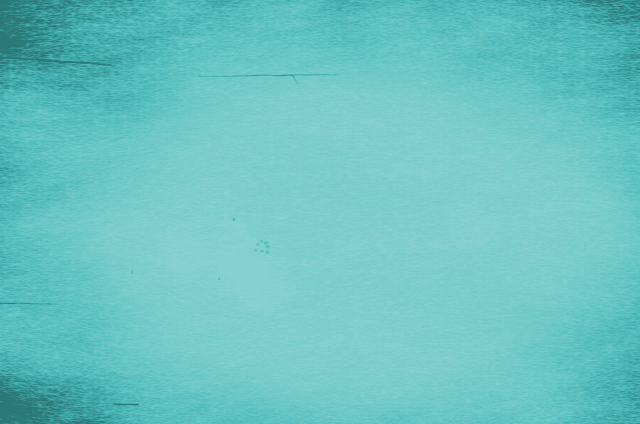
This texture is drawn by a WebGL 1 fragment shader. Its source:

```glsl
precision highp float;
// Weathered turquoise painted wood: fine horizontal grain, dark worn edges, cracks and pits.
uniform vec2 u_resolution;

#define PALE vec3(0.492, 0.805, 0.810)
#define AQUA vec3(0.410, 0.780, 0.770)
#define TEAL vec3(0.320, 0.735, 0.735)
#define DEEP vec3(0.250, 0.660, 0.660)
#define DARK vec3(0.170, 0.480, 0.480)
#define GLOW_CENTER vec2(0.55, 0.44)
#define EDGE_START 0.66
#define EDGE_SLOPE 1.38
#define GRAIN_DEPTH 0.25
#define STAIN_DEPTH 0.27
#define CRACK_DEPTH 0.75
#define SPECK_SHARE 0.13

vec2 hash2(vec2 p) {
  vec2 k = vec2(dot(p, vec2(127.1, 311.7)), dot(p, vec2(269.5, 183.3)));
  return fract(sin(k) * 43758.55);
}

// Distance to the nearest scattered point, one point per cell
float cellular(vec2 p) {
  vec2 cell = floor(p), local = fract(p);
  float nearest = 4.0;
  for (int j = -1; j <= 1; j++)
    for (int i = -1; i <= 1; i++) {
      vec2 offset = vec2(float(i), float(j));
      vec2 toPoint = offset + hash2(cell + offset) - local;
      nearest = min(nearest, dot(toPoint, toPoint));
    }
  return sqrt(nearest);
}

// Turned and warped sine octaves, roughly -1 to 1
float layeredSines(vec2 p) {
  float sum = 0.0, amplitude = 0.5;
  for (int i = 0; i < 5; i++) {
    sum += amplitude * sin(p.x + 1.7 * sin(p.y + 0.6 * p.x));
    p = mat2(1.5, 1.1, -1.1, 1.5) * p + vec2(2.3, 4.1);
    amplitude *= 0.62;
  }
  return sum;
}

// Soft-edged line that fades toward its far end
float scratch(vec2 p, vec2 a, vec2 b, float blur) {
  vec2 along = b - a;
  float t = clamp(dot(p - a, along) / dot(along, along), 0.0, 1.0);
  float d = length(p - a - along * t);
  return (1.0 - smoothstep(0.0, 0.0005 + blur, d)) * (1.0 - 0.6 * t);
}

// Fine fibres: stretched cells that follow the flow of the wood
float woodGrain(vec2 p) {
  float fibres = 0.8 * (0.46 - cellular(p * vec2(30.0, 165.0)));
  fibres += 1.2 * (0.46 - cellular(p * vec2(75.0, 300.0) + 17.0));
  return fibres + 0.4 * (0.46 - cellular(p * vec2(7.0, 48.0) + 41.0));
}

// Rare small dents over the board plus one cluster of pits
float pits(vec2 p, float blur) {
  vec2 cell = floor(p * 5.0), seed = hash2(cell + 7.0);
  vec2 center = (cell + 0.2 + 0.6 * hash2(cell)) / 5.0;
  float radius = 0.0006 + 0.0015 * seed.y;
  float mask = step(seed.x, SPECK_SHARE) * (1.0 - smoothstep(radius, radius + blur, length(p - center)));
  for (int i = 0; i < 7; i++) {
    vec2 random = hash2(vec2(float(i), 3.7));
    float angle = float(i) * 0.9;
    vec2 pit = vec2(0.62, 0.418) + (0.009 + 0.010 * random.x) * vec2(cos(angle), sin(angle));
    float size = 0.0010 + 0.0018 * random.y;
    float d = length((p - pit) * vec2(0.75, 1.0));
    mask = max(mask, 0.75 * (1.0 - smoothstep(size, size + blur, d)));
  }
  return mask;
}

float cracks(vec2 p, float blur) {
  p.y += 0.0012 * layeredSines(vec2(p.x * 30.0, 1.0));
  vec2 fork = vec2(0.69, 0.823);
  float mask = scratch(p, fork, vec2(0.47, 0.820), blur);
  mask = max(mask, scratch(p, fork, vec2(0.80, 0.823), blur));
  mask = max(mask, scratch(p, fork, vec2(0.704, 0.798), blur));
  mask = max(mask, scratch(p, vec2(0.0, 0.865), vec2(0.27, 0.846), blur));
  mask = max(mask, 0.7 * scratch(p, vec2(0.0, 0.285), vec2(0.13, 0.283), blur));
  return max(mask, scratch(p, vec2(0.325, 0.045), vec2(0.27, 0.048), blur));
}

// Ramp from pale paint to dark worn wood
vec3 paintColor(float wear) {
  vec3 color = mix(PALE, AQUA, clamp((wear - 0.04) / 0.32, -0.4, 1.0));
  color = mix(color, TEAL, clamp((wear - 0.36) / 0.26, 0.0, 1.0));
  color = mix(color, DEEP, clamp((wear - 0.62) / 0.22, 0.0, 1.0));
  return mix(color, DARK, clamp((wear - 0.84) / 0.32, 0.0, 1.0));
}

void main() {
  vec2 uv = gl_FragCoord.xy / u_resolution;
  vec2 p = gl_FragCoord.xy / u_resolution.y;
  float blur = 1.2 / u_resolution.y;
  // Darkening toward the edges, with a soft onset
  float rise = (length((uv - GLOW_CENTER) * 2.0) - EDGE_START) * EDGE_SLOPE;
  float edge = 0.5 * (rise + sqrt(rise * rise + 0.02));
  // Broad and streaky stains and grain, stronger on the worn edges
  vec2 flow = p + vec2(0.0, 0.02 * sin(p.x * 3.1 + 2.0 * p.y) + 0.012 * sin(p.x * 7.0 - p.y * 9.0));
  float stains = layeredSines(flow * vec2(4.0, 12.0) + 1.3) + 0.5 * layeredSines(flow * vec2(3.0, 6.0) + 5.0);
  float wear = edge + stains * STAIN_DEPTH * (0.2 + min(edge, 0.8));
  wear += woodGrain(flow) * GRAIN_DEPTH * (0.75 + 0.7 * min(edge, 1.0));
  // Faint pale patches
  for (int i = 0; i < 4; i++) {
    vec2 center = vec2(1.5, 1.0) * (0.2 + 0.6 * hash2(vec2(float(i), 9.2)));
    wear -= 0.07 * (1.0 - smoothstep(0.02, 0.09, length(p - center)));
  }
  wear += CRACK_DEPTH * max(cracks(p, blur), pits(p, blur));
  gl_FragColor = vec4(paintColor(wear), 1.0);
}
```
